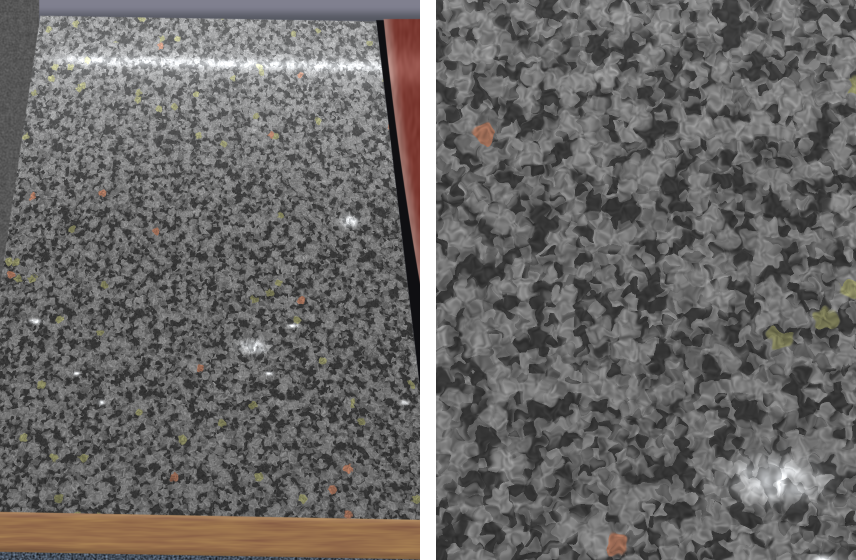
Left, the full canvas; right, a detail of the centre.
A WebGL 2 fragment shader for this texture:

```glsl
#version 300 es
precision highp float;

uniform vec2 u_resolution;
out vec4 fragColor;

vec3 hash3(vec2 p) {
  vec3 q = fract(p.xyx * vec3(0.1031, 0.1030, 0.0973));
  q += dot(q, q.yxz + 33.33);
  return fract((q.xxy + q.yzz) * q.zyx);
}

float corner(vec2 cell, vec2 offset, vec2 f) {
  return dot(hash3(cell + offset).xy * 2.0 - 1.0, f - offset);
}

float gradientNoise(vec2 p) {
  vec2 i = floor(p), f = fract(p);
  vec2 w = f * f * f * (f * (f * 6.0 - 15.0) + 10.0);
  float low = mix(corner(i, vec2(0), f), corner(i, vec2(1, 0), f), w.x);
  float high = mix(corner(i, vec2(0, 1), f), corner(i, vec2(1), f), w.x);
  return 1.4 * mix(low, high, w.y);
}

// Random values of the nearest grain, and the distance to its centre
vec4 grains(vec2 p) {
  vec2 base = floor(p);
  vec4 nearest = vec4(0, 0, 0, 9);
  for (int y = -1; y <= 1; y++)
    for (int x = -1; x <= 1; x++) {
      vec2 cell = base + vec2(x, y);
      vec3 h = hash3(cell + 17.0);
      float d = length(cell + 0.1 + 0.8 * h.xy - p);
      if (d < nearest.w) nearest = vec4(hash3(cell + 91.0), d);
    }
  return nearest;
}

float edge(float d) { return smoothstep(-0.0012, 0.0012, d); }

vec3 granite(vec2 p) {
  // The slab recedes towards the top
  float halfWidth = 0.30 + 0.144 * (0.97 - p.y);
  vec2 g = vec2((p.x - 0.37) * 0.36 / halfWidth, -2.5 * log(halfWidth)) + 3.0;
  g += 0.004 * vec2(gradientNoise(g * 150.0), gradientNoise(g * 150.0 + 40.0));

  vec4 fine = grains(g * 190.0);
  vec4 crystal = grains(g * 70.0);
  float v = fine.x - 0.5 + 1.1 * gradientNoise(g * 60.0) + 0.6 * gradientNoise(g * 130.0);
  float tone = mix(0.21, 0.38, smoothstep(-0.35, -0.05, v)) + 0.11 * smoothstep(0.1, 0.45, v);
  float body = step(0.76, crystal.x) * smoothstep(0.56, 0.42, crystal.w);
  tone = mix(tone, 0.46 + 0.1 * crystal.z, 0.75 * body);
  tone *= 1.0 + 0.3 * gradientNoise(g * 330.0);

  // Few crystals are yellow or rusty, more of them at the far end
  vec3 color = vec3(tone);
  float yellow = body * step(0.95 - 0.15 * smoothstep(0.7, 1.0, p.y), crystal.y);
  color = mix(color, tone * vec3(1.1, 1.1, 0.78), yellow);
  return mix(color, tone * vec3(1.3, 0.9, 0.72), body * step(crystal.y, 0.015));
}

float reflections(vec2 p) {
  // Lamps: centre and radii
  vec4 lamps[8] = vec4[8](
    vec4(0.625, 0.605, 0.018, 0.012), vec4(0.453, 0.381, 0.028, 0.014),
    vec4(0.524, 0.418, 0.011, 0.005), vec4(0.063, 0.426, 0.013, 0.005),
    vec4(0.480, 0.333, 0.008, 0.004), vec4(0.137, 0.333, 0.007, 0.004),
    vec4(0.181, 0.281, 0.007, 0.006), vec4(0.723, 0.281, 0.007, 0.005));
  float glow = 0.0;
  for (int i = 0; i < 8; i++) {
    vec2 d = (p - lamps[i].xy) / lamps[i].zw;
    glow += exp(-1.5 * dot(d, d));
  }
  glow *= 0.55 + 0.4 * gradientNoise(p * 130.0);

  // Long strip light and haze
  float strip = p.y - 0.893 + 0.022 * (p.x - 0.1);
  float ends = smoothstep(0.06, 0.15, p.x);
  glow += ends * (0.26 * exp(-pow(strip / 0.009, 2.0)) + 0.10 * exp(-pow(strip / 0.03, 2.0)));
  return glow + 0.17 * smoothstep(0.55, 0.97, p.y);
}

vec3 scene(vec2 p) {
  float speckle = gradientNoise(p * 260.0);

  // Walls
  vec3 color = mix(vec3(0.34, 0.35, 0.39), vec3(0.50, 0.50, 0.56), smoothstep(0.965, 0.99, p.y));
  vec3 sideWall = vec3(0.34 + 0.07 * speckle + 0.04 * gradientNoise(p * 90.0));
  color = mix(sideWall, color, edge(p.x - 0.07));

  // Dark gap and red panel on the right
  float slabRight = 0.672 + 0.119 * (0.961 - p.y);
  float slabTop = 0.972 - 0.017 * (p.x - 0.072);
  color = mix(color, vec3(0.06, 0.06, 0.07), edge(p.x - slabRight) * edge(0.964 - p.y));
  float depth = 0.966 - p.y;
  float inPanel = p.x - 0.685 - 0.10 * depth - 0.08 * depth * depth;
  vec3 red = mix(vec3(0.62, 0.45, 0.42), vec3(0.48, 0.22, 0.19), smoothstep(0.0, 0.022, inPanel));
  red += 0.12 * exp(-pow((p.y - 0.88) / 0.03, 2.0)) + 0.05 * gradientNoise(p * vec2(150, 40));
  color = mix(color, red, edge(inPanel) * edge(depth));

  // Polished slab
  vec3 slab = granite(p) * (0.94 + 0.12 * p.y) + reflections(p) * vec3(0.98, 1.0, 1.02);
  float inSlab = edge(p.x - 0.072 + 0.149 * (0.972 - p.y)) * edge(slabRight - p.x);
  color = mix(color, slab, inSlab * edge(slabTop - p.y));

  // Wooden rail above a dark floor
  float railTop = 0.086 - 0.019 * p.x;
  float railBottom = 0.0145 - 0.018 * p.x;
  float fibre = gradientNoise(p * vec2(9, 130)) + 0.5 * gradientNoise(p * vec2(25, 330));
  vec3 wood = mix(vec3(0.55, 0.39, 0.28), vec3(0.67, 0.52, 0.33), 0.35 + 0.6 * fibre);
  wood += 0.07 * smoothstep(0.012, 0.0, railTop - p.y);
  wood *= 0.82 + 0.18 * smoothstep(0.0, 0.015, p.y - railBottom);
  color = mix(color, wood, edge(railTop - p.y));
  vec3 ground = vec3(0.26, 0.30, 0.35) * (1.0 + speckle);
  return mix(color, ground, edge(railBottom - p.y));
}

void main() {
  // Four samples per pixel
  vec3 sum = vec3(0);
  for (int i = 0; i < 4; i++) {
    vec2 shift = vec2(i % 2, i / 2) * 0.5 - 0.25;
    sum += scene((gl_FragCoord.xy + shift) / u_resolution * vec2(0.75, 1.0));
  }
  fragColor = vec4(clamp(sum / 4.0, 0.0, 1.0), 1.0);
}
```
